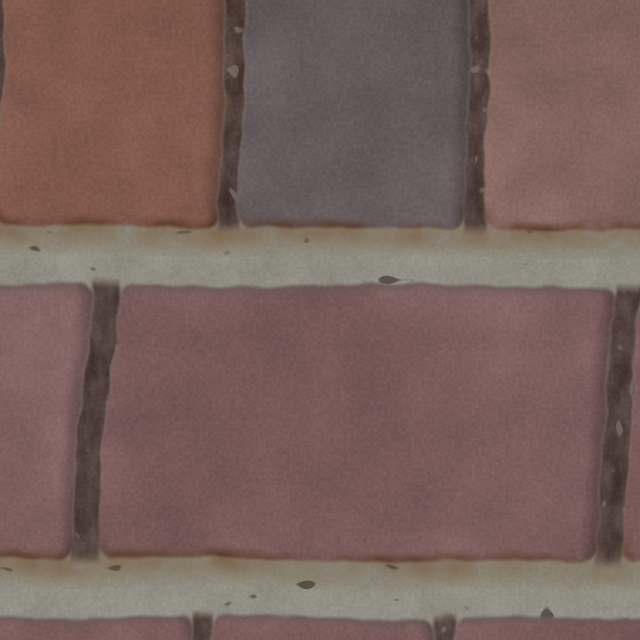
A Shadertoy shader for this texture:

```glsl
// Weathered brick wall: a row of long bricks between rows of short ones, with pale mortar and dark head joints.

float hash(vec2 c) {
    vec3 q = fract(c.xyx * 0.1031);
    q += dot(q, q.yzx + 33.33);
    return fract((q.x + q.y) * q.z);
}

float cornerSlope(vec2 cell, vec2 offset) {
    float angle = 6.2832 * hash(cell);
    return dot(vec2(cos(angle), sin(angle)), offset);
}

// Gradient noise, roughly -0.7 to 0.7
float noise(vec2 p) {
    vec2 i = floor(p), f = p - i;
    vec2 w = f * f * f * (f * (f * 6.0 - 15.0) + 10.0);
    vec2 e = vec2(1, 0);
    return mix(mix(cornerSlope(i, f), cornerSlope(i + e, f - e), w.x),
               mix(cornerSlope(i + e.yx, f - e.yx), cornerSlope(i + 1.0, f - 1.0), w.x), w.y);
}

float fbm(vec2 p) {
    float sum = 0.0, amplitude = 0.6;
    for (int i = 0; i < 4; i++) {
        sum += amplitude * noise(p);
        p = p * 2.03 + 17.1;
        amplitude *= 0.5;
    }
    return sum;
}

float roundedBox(vec2 p, vec2 halfSize, float radius) {
    vec2 q = abs(p) - halfSize + radius;
    return length(max(q, 0.0)) + min(max(q.x, q.y), 0.0) - radius;
}

vec3 brickColor(float row, float column) {
    vec3 rose = vec3(0.475, 0.352, 0.347);
    if (row < 1.0) return rose * (0.97 + 0.06 * hash(vec2(column, row)));
    float kind = mod(column, 3.0);
    return kind < 0.5 ? vec3(0.505, 0.350, 0.300)
         : kind < 1.5 ? vec3(0.390, 0.350, 0.355)
         : vec3(0.505, 0.385, 0.360);
}

void mainImage(out vec4 fragColor, in vec2 fragCoord) {
    vec2 p = fragCoord / iResolution.y;
    float broad = fbm(p * 3.5 + 4.0);
    float mottle = fbm(p * 13.0);
    float grain = noise(p * 190.0) + 0.5 * noise(p * 90.0 + 31.0);

    // Uneven edges
    vec2 wall = p + 0.012 * vec2(noise(p * 5.0 + 8.0), noise(p * 4.0 + 2.0))
                  + 0.005 * vec2(noise(p * 27.0), noise(p * 25.0 + 60.0));

    // Rows, measured up from the bottom edge of each brick
    float level = wall.y - 0.125 + 0.045;
    float row = floor(level / 0.517);
    float height = level - row * 0.517 - 0.045;

    // Columns, leaning slightly to the right
    bool isLong = mod(row, 2.0) < 0.5;
    float pitch = isLong ? 0.82 : 0.38;
    float joint = isLong ? 0.040 : 0.030;
    float start = row < 0.0 ? 0.325 : row < 1.0 ? 0.165 : 0.0;
    float along = wall.x - start - (isLong ? 0.08 : 0.03) * (height - 0.2) + joint * 0.5;
    float column = floor(along / pitch);
    float across = along - column * pitch - joint * 0.5;
    vec2 size = vec2(pitch - joint, 0.428);
    float d = roundedBox(vec2(across, height) - size * 0.5, size * 0.5, 0.022);

    // Mortar with ochre stains beneath the bricks, and pits
    vec3 color = vec3(0.565, 0.555, 0.510) + 0.07 * mottle + 0.035 * grain;
    float stain = smoothstep(-0.055, -0.005, height) * smoothstep(0.25, 0.0, height);
    color = mix(color, vec3(0.49, 0.405, 0.315), stain * clamp(0.65 + 1.2 * mottle, 0.0, 1.0));
    float pit = smoothstep(0.43, 0.53, noise(p * vec2(24.0, 40.0) + 5.0));
    color = mix(color, vec3(0.29, 0.26, 0.23), 0.8 * pit);

    // Dark, crumbling head joints
    float inRow = smoothstep(-0.012, 0.012, height) * smoothstep(0.438, 0.418, height);
    float inJoint = smoothstep(-0.006, 0.004, max(across - size.x, -across));
    vec3 jointColor = vec3(0.315, 0.250, 0.230) + 0.16 * fbm(p * vec2(38.0, 18.0)) + 0.03 * grain;
    float crumb = smoothstep(0.38, 0.5, noise(p * vec2(45.0, 32.0) + 70.0));
    jointColor = mix(jointColor, vec3(0.52, 0.49, 0.45), 0.6 * crumb);
    color = mix(color, jointColor, inRow * inJoint);

    // Brick face: broad fading, mottling, fine grain
    vec3 face = brickColor(row, column);
    face *= 1.0 + 0.13 * broad + 0.10 * mottle;
    face += 0.035 * grain;
    float rim = smoothstep(-0.09, -0.01, d);
    face += vec3(0.030, 0.028, 0.030) * rim * smoothstep(-0.25, 0.3, broad);
    face += 0.025 * smoothstep(0.35, 1.0, across / size.x) * float(isLong);

    // Worn edges: rust at the foot, grey shadow along the top
    float edge = smoothstep(-0.022, 0.0, d);
    float foot = smoothstep(0.05, 0.0, height);
    float top = smoothstep(0.405, 0.428, height);
    face = mix(face, vec3(0.34, 0.22, 0.15), edge * foot * clamp(0.55 + 1.6 * mottle, 0.0, 1.0));
    face = mix(face, vec3(0.39, 0.35, 0.34), 0.7 * edge * top);
    face *= 1.0 - 0.22 * smoothstep(size.x - 0.03, size.x, across);
    color = mix(color, face, smoothstep(0.004, -0.005, d));

    fragColor = vec4(clamp(color, 0.0, 1.0), 1.0);
}
```
